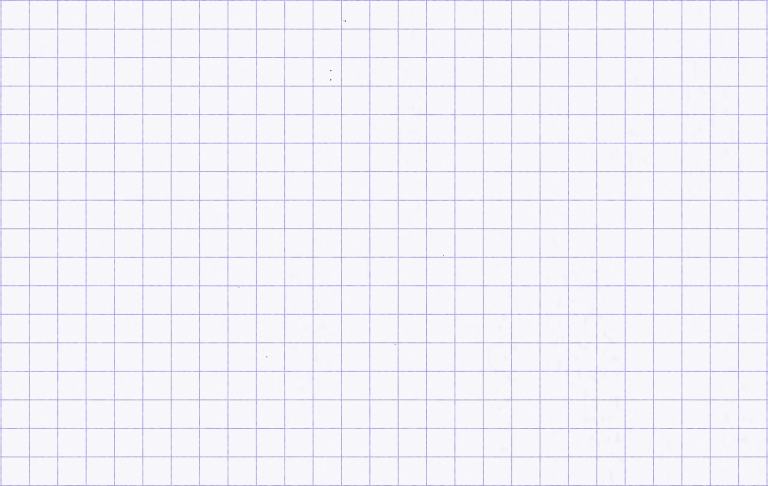
Reproduce this pattern procedurally as a WebGL 2 fragment shader.

```glsl
#version 300 es
precision highp float;

uniform vec2 u_resolution;
out vec4 fragColor;

const vec2 CELLS = vec2(27.0, 17.0);
const vec2 MARGIN = vec2(0.0013, 0.0012);
const float LINE_WIDTH = 0.00105;
const int SPECKS = 9;

const vec3 PAPER = vec3(0.970, 0.969, 0.984);
const vec3 VIOLET_INK = vec3(0.65, 0.60, 0.91);
const vec3 GREY_INK = vec3(0.68, 0.67, 0.80);
const vec3 SPECK_INK = vec3(0.22, 0.21, 0.27);

float hash(vec2 p) {
    vec3 q = fract(vec3(p.xyx) * 0.1031);
    q += dot(q, q.yzx + 33.33);
    return fract((q.x + q.y) * q.z);
}

vec2 gradient(vec2 cell) {
    float angle = 6.28319 * hash(cell);
    return vec2(cos(angle), sin(angle));
}

float gradientNoise(vec2 p) {
    vec2 i = floor(p);
    vec2 f = p - i;
    vec2 u = f * f * f * (f * (f * 6.0 - 15.0) + 10.0);
    vec2 e = vec2(1.0, 0.0);
    float a = dot(gradient(i), f);
    float b = dot(gradient(i + e.xy), f - e.xy);
    float c = dot(gradient(i + e.yx), f - e.yx);
    float d = dot(gradient(i + e.xx), f - e.xx);
    return mix(mix(a, b, u.x), mix(c, d, u.x), u.y);
}

// Share of a pixel-wide box covered by a stripe
float stripeCoverage(float offset, float width, float pixel) {
    float right = min(offset + 0.5 * pixel, 0.5 * width);
    float left = max(offset - 0.5 * pixel, -0.5 * width);
    return clamp((right - left) / pixel, 0.0, 1.0);
}

// Ruled line: rgb is the ink, a is its opacity
vec4 ruledLine(float coord, float along, float spacing, float pixel, float seed) {
    float index = floor(coord + 0.5);
    float track = index * 7.37 + seed;
    float wobble = 0.00018 * gradientNoise(vec2(along * 9.0, track));
    float offset = (coord - index) * spacing + wobble;
    float slow = gradientNoise(vec2(along * 14.0, track + 3.1));
    float grain = gradientNoise(vec2(along * 190.0, track + 5.7));
    float tone = hash(vec2(index + 3.0, seed));
    float strength = clamp(0.84 + 0.24 * tone + 0.25 * slow + 0.55 * grain, 0.25, 1.25);
    float greyness = clamp(smoothstep(0.45, 1.0, tone) + 0.6 * slow, 0.0, 1.0);
    float opacity = stripeCoverage(offset, LINE_WIDTH, pixel) * strength;
    return vec4(mix(VIOLET_INK, GREY_INK, greyness), min(opacity, 1.0));
}

// Faint show-through marks, gathered in upright columns
float showThrough(vec2 p, float height) {
    float columns = smoothstep(-0.05, 0.35, gradientNoise(vec2(p.x * 17.0, p.y * 3.0)));
    float marks = smoothstep(0.12, 0.5, gradientNoise(p * vec2(120.0, 75.0)));
    float side = smoothstep(0.28, 0.5, p.x);
    float lower = mix(1.0, 0.45, smoothstep(0.2, 1.0, p.y / height));
    return columns * marks * side * lower;
}

float speckCover(vec2 p, vec2 center, float radius, float pixel) {
    float edge = length(p - center) - radius;
    return 1.0 - smoothstep(-0.5 * pixel, 0.5 * pixel, edge);
}

// Small dust specks, densest in the upper middle
float dust(vec2 p, float height, float pixel) {
    float cover = 0.0;
    for (int i = 0; i < SPECKS; i++) {
        float id = float(i);
        float x = mix(0.31, 0.68, hash(vec2(id, 11.0)));
        float drop = hash(vec2(id, 23.0));
        vec2 center = vec2(x, height * (1.0 - 0.88 * drop * drop));
        float radius = mix(0.0004, 0.0010, hash(vec2(id, 37.0)));
        float density = mix(0.25, 0.8, hash(vec2(id, 51.0)));
        cover = max(cover, density * speckCover(p, center, radius, pixel));
    }
    return cover;
}

void main() {
    float pixel = 1.0 / u_resolution.x;
    float height = u_resolution.y * pixel;
    vec2 p = gl_FragCoord.xy * pixel;
    vec2 size = vec2(1.0, height);
    vec2 spacing = size * (1.0 - 2.0 * MARGIN) / CELLS;
    vec2 grid = (p - size * MARGIN) / spacing;

    // Paper with soft mottling
    vec3 color = PAPER + 0.004 * gradientNoise(p * 160.0);
    color -= vec3(0.022, 0.020, 0.018) * showThrough(p, height);

    // Ruling in both directions
    vec4 upright = ruledLine(grid.x, p.y, spacing.x, pixel, 2.0);
    vec4 level = ruledLine(grid.y, p.x, spacing.y, pixel, 41.0);
    color = mix(color, upright.rgb, upright.a);
    color = mix(color, level.rgb, level.a);

    color = mix(color, SPECK_INK, dust(p, height, pixel));
    fragColor = vec4(color, 1.0);
}
```
